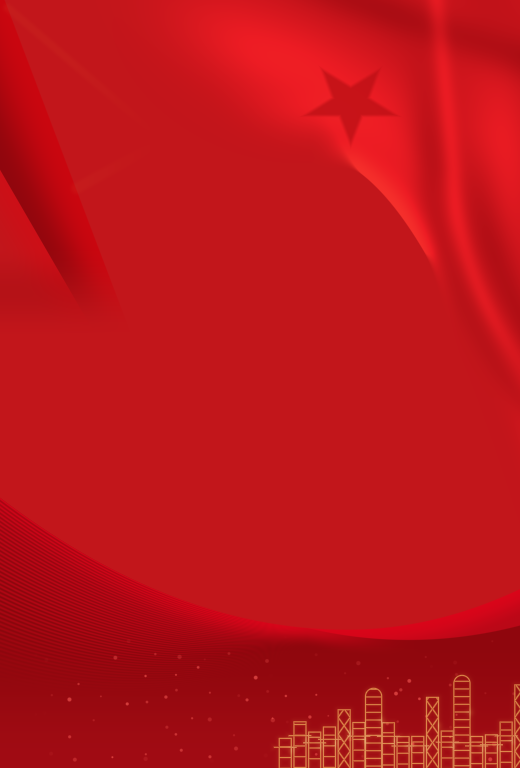
Write a Shadertoy shader that draws this background.

```glsl
// Red festive backdrop: a draped silk banner, folded paper at the left,
// a sweeping ribbon with fine contour lines, and a golden wire skyline.
// Curves are parabolas, silk is a sum of gaussian ridges, dust is cellular.

const vec3 BASE = vec3(0.76, 0.085, 0.105);
const vec3 DARK = vec3(0.56, 0.025, 0.05);
const vec3 BRIGHT = vec3(0.93, 0.11, 0.14);
const vec3 EMBER = vec3(1.0, 0.29, 0.21);
const vec3 RIBBON = vec3(0.85, 0.02, 0.10);
const vec3 GOLD = vec3(0.93, 0.62, 0.27);
const vec3 CREAM = vec3(1.0, 0.93, 0.72);

float hash(vec2 c) { return fract(sin(dot(c, vec2(41.3, 289.1))) * 4375.5); }
float ridge(float d, float w) { return exp(-d * d / (w * w)); }
float below(float d, float w) { return 1.0 - smoothstep(-w, w, d); }

float segment(vec2 p, vec2 a, vec2 b) {
    vec2 d = b - a;
    return length(p - a - d * clamp(dot(p - a, d) / dot(d, d), 0.0, 1.0));
}

float box(vec2 p, vec2 size, float r) {
    vec2 q = abs(p) - size + r;
    return length(max(q, 0.0)) + min(max(q.x, q.y), 0.0) - r;
}

// Five-pointed star with one point down
float star(vec2 p, float r) {
    float sector = 1.2566;
    float a = abs(mod(atan(p.x, -p.y) + 0.5 * sector, sector) - 0.5 * sector);
    vec2 tip = vec2(r, 0.0);
    vec2 edge = 0.39 * r * vec2(cos(0.5 * sector), sin(0.5 * sector)) - tip;
    return dot(length(p) * vec2(cos(a), sin(a)) - tip, normalize(vec2(edge.y, -edge.x)));
}

// Two overlapping sheets fading out downwards
vec3 paperFolds(vec3 col, vec2 p, float px) {
    float outer = p.x - 0.006 - 0.377 * (1.0 - p.y);
    float inner = p.x - 0.577 * (0.779 - p.y);
    float fade = smoothstep(0.56, 0.68, p.y);
    vec3 sheet = mix(DARK, vec3(0.79, 0.025, 0.06), smoothstep(-0.10, 0.0, outer));
    sheet = mix(sheet, DARK, 0.6 * ridge(inner, 0.035));
    col = mix(col, sheet, below(outer, px) * fade);
    vec3 front = mix(BASE, vec3(0.80, 0.06, 0.09), smoothstep(-0.06, 0.0, inner));
    return mix(col, front, below(inner, px) * fade);
}

vec3 banner(vec3 col, vec2 p, float px) {
    float x = p.x - 0.40;
    float bend = x > 0.0 ? -5.7 : 1.55;
    float s = (p.y - 0.80 - bend * x * x) / sqrt(1.0 + 4.0 * bend * bend * x * x);
    float crisp = smoothstep(0.40, 0.47, p.x) * below(p.x - 0.575, 0.025);
    float soft = mix(0.05, px, crisp);
    float cover = smoothstep(-0.6 * soft, 1.4 * soft, s);
    cover *= smoothstep(0.12, 0.36, p.x + 0.25 * (p.y - 0.85));

    // Broad sheen, rim light and vertical creases
    float low = max(0.78 - p.y, 0.0);
    float crease = p.x - 0.588 - 1.33 * low * low + 0.10 * max(p.y - 0.78, 0.0);
    float v = 0.58 + 0.75 * ridge(s, 0.022) * crisp;
    v += 0.46 * ridge(p.y - 0.925 + 0.35 * (p.x - 0.36), 0.06) * ridge(p.x - 0.37, 0.17);
    v += 0.30 * ridge(s - 0.045, 0.035) * smoothstep(0.26, 0.44, p.x);
    v += 0.32 * ridge(crease, 0.012) * smoothstep(0.50, 0.62, p.y);
    v -= 0.34 * ridge(crease + 0.03, 0.022) * below(p.y - 0.86, 0.11);
    v -= 0.50 * ridge(crease - 0.035, 0.030) * below(p.y - 0.75, 0.09);
    v += 0.28 * ridge(p.x - 0.655, 0.04) * ridge(p.y - 0.80, 0.13);
    v -= 0.28 * ridge(p.y - 1.0 + 0.35 * (p.x - 0.46), 0.028) * smoothstep(0.3, 0.46, p.x);
    v += 0.07 * sin(38.0 * p.x + 21.0 * p.y + 3.0 * sin(5.0 * p.y)) * smoothstep(0.45, 0.6, p.x);

    vec3 silk = mix(DARK, BRIGHT, clamp(v, 0.0, 1.0));
    silk = mix(silk, EMBER, clamp(v - 1.0, 0.0, 1.0));
    float emblem = star((p - vec2(0.455, 0.866)) * vec2(0.85, 1.0), 0.054);
    silk = mix(silk, vec3(0.73, 0.06, 0.08), 0.75 * below(emblem, 0.003));
    return mix(col, silk, cover);
}

// Dark ground below a ribbon, contour lines fanning out from the left
vec3 ribbon(vec3 col, vec2 p, float px) {
    float x = p.x - 0.45;
    float top = 0.180 + (x < 0.0 ? 0.85 : 1.05) * x * x;
    float bottom = min(top, 0.1667 + 0.9 * (p.x - 0.53) * (p.x - 0.53));
    float depth = top - p.y;
    float leftness = 1.0 - smoothstep(0.05, 0.42, p.x);
    vec3 ground = mix(vec3(0.63, 0.045, 0.075), DARK, smoothstep(0.0, 0.17, p.y));
    vec3 under = mix(RIBBON, vec3(0.73, 0.03, 0.09), smoothstep(0.0, 0.04, depth));
    under = mix(under, ground, smoothstep(0.0, mix(0.025, 0.15, leftness), bottom - p.y));
    under = mix(under, ground, smoothstep(0.35, 0.55, p.x) * below(p.y - bottom, px));

    float t = depth / max(0.25 - 0.54 * p.x, 0.03);
    float stripe = 0.5 + 0.5 * sin(t * 289.0);
    float strength = leftness * (1.0 - smoothstep(0.45, 1.0, t));
    under = mix(under, mix(DARK * 0.9, RIBBON * 0.92, stripe), 0.55 * strength);
    return mix(col, under, below(p.y - top, px));
}

// One jittered speck per cell
float dust(vec2 p, float cell, float px) {
    vec2 id = floor(p / cell);
    vec2 jitter = 0.2 + 0.6 * vec2(hash(id), hash(id + 7.0));
    float r = mix(0.0008, 0.0028, hash(id + 13.0));
    return below(length(p - (id + jitter) * cell) - r, px) * step(0.6, hash(id + 23.0)) * hash(id + 31.0);
}

// Wire buildings: blocks, braced masts and round-topped towers
vec3 skyline(vec3 col, vec2 p, float px) {
    float ink = 0.0, halo = 0.0;
    for (int i = 0; i < 17; i++) {
        float n = float(i);
        bool tower = i > 0 && i % 6 == 0, mast = i % 6 == 4;
        float h = tower ? 0.087 + 0.0028 * n : mast ? 0.065 + 0.0027 * n : 0.036 + 0.025 * hash(vec2(n, 5.0));
        vec2 q = p - vec2(0.370 + 0.0191 * n, 0.0);
        float w = tower ? 0.0105 : 0.0078;
        float body = box(q - vec2(0.0, 0.5 * h - 0.01), vec2(w, 0.5 * h + 0.01), tower ? w : 0.0);
        float rung = tower ? 0.010 : 0.014;
        float bars = abs(fract(q.y / rung + hash(vec2(n, 3.0))) - 0.5) * rung;
        float brace = abs(abs(q.x) - w * abs(2.0 * fract(q.y / 0.022) - 1.0)) * 0.7;
        float line = min(abs(body), max(mast ? brace : bars, body));
        float beam = max(abs(q.y - 0.7 * h), abs(q.x) - 0.014);
        line = mast || tower ? line : min(line, beam);
        ink = max(ink, below(line - 0.0007, px));
        halo += 0.3 * ridge(line, 0.004) + 0.5 * ridge(length(q - vec2(w, 0.6 * h)), 0.005);
    }
    halo = min(halo, 1.0);
    col = mix(col, GOLD, 0.28 * halo);
    return mix(col, mix(GOLD, CREAM, 0.6 * halo), 0.8 * ink);
}

void mainImage(out vec4 fragColor, in vec2 fragCoord) {
    vec2 p = fragCoord / iResolution.xy * vec2(0.6745, 1.0);
    float px = 0.8 / iResolution.y;
    vec3 col = paperFolds(BASE, p, px);

    // Faint slanted light beams
    float beams = below(segment(p, vec2(0.01, 0.99), vec2(0.22, 0.81)) - 0.005, 0.004);
    beams += below(segment(p, vec2(0.10, 0.755), vec2(0.20, 0.81)) - 0.007, 0.004);
    col = mix(col, vec3(0.82, 0.20, 0.13), 0.22 * beams * below(p.x - 0.15, 0.08));

    col = ribbon(banner(col, p, px), p, px);
    float specks = dust(p, 0.026, px) + dust(p + 0.37, 0.041, px);
    specks *= below(p.y - 0.15, 0.03) * smoothstep(0.04, 0.09, p.x);
    col = mix(col, vec3(0.95, 0.34, 0.32), 0.7 * min(specks, 1.0));
    if (p.y < 0.15) col = skyline(col, p, px);
    fragColor = vec4(col, 1.0);
}
```
